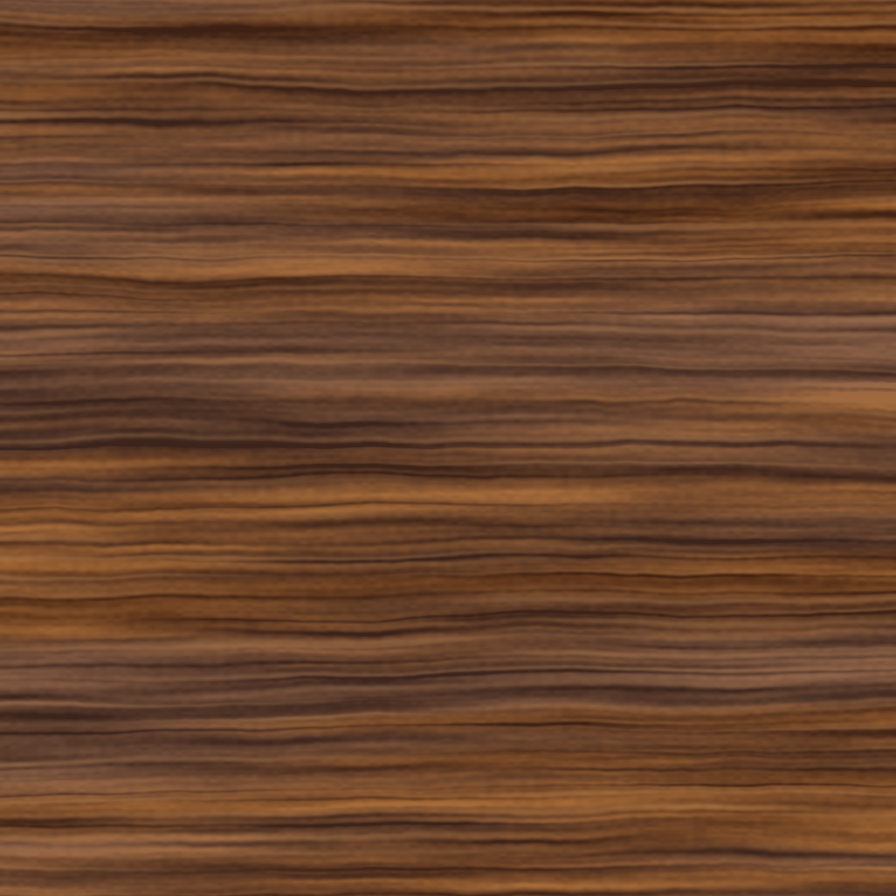
Write a three.js fragment shader that draws this texture.

```glsl
// Polished dark wood veneer with straight, closely spaced horizontal grain.
// Stretched noise layers set tone and warmth on a gently warped plane;
// jittered rows add thin dark growth lines, each with a pale edge.

varying vec2 vUv;

const vec3 DULL_DARK  = vec3(0.25, 0.155, 0.118);
const vec3 DULL_LIGHT = vec3(0.54, 0.375, 0.275);
const vec3 WARM_DARK  = vec3(0.27, 0.135, 0.06);
const vec3 WARM_LIGHT = vec3(0.62, 0.395, 0.205);
const vec3 PALE_EDGE  = vec3(0.60, 0.43, 0.29);

const float BROAD_WEIGHT  = 0.36;
const float MEDIUM_WEIGHT = 0.48;
const float FINE_WEIGHT   = 0.62;
const float THREAD_WEIGHT = 0.46;
const float FIBRE_WEIGHT  = 0.26;
const float PORE_WEIGHT   = 0.14;
const float LINE_ROWS     = 72.0;
const float LINE_WIDTH    = 0.0024;
const float LINE_DARKNESS = 0.38;
const float EDGE_STRENGTH = 0.42;

float hash(vec2 p) {
  vec3 q = fract(p.xyx * 0.1031);
  q += dot(q, q.yzx + 33.33);
  return fract((q.x + q.y) * q.z);
}

float noise(vec2 p) {
  vec2 cell = floor(p);
  vec2 f = fract(p);
  f = f * f * (3.0 - 2.0 * f);
  float low = mix(hash(cell), hash(cell + vec2(1.0, 0.0)), f.x);
  float high = mix(hash(cell + vec2(0.0, 1.0)), hash(cell + vec2(1.0)), f.x);
  return mix(low, high, f.y);
}

// Noise centred on zero, with its own scale and seed.
float streak(vec2 p, vec2 scale, float seed) {
  return noise(p * scale + vec2(seed, seed * 1.7)) - 0.5;
}

// Bends the straight grain into slow and small waves.
vec2 warpGrain(vec2 p) {
  float bend = 0.016 * streak(p, vec2(1.6, 4.0), 11.0)
             + 0.008 * streak(p, vec2(5.0, 13.0), 23.0)
             + 0.0035 * streak(p, vec2(17.0, 34.0), 37.0)
             + 0.0012 * streak(p, vec2(50.0, 70.0), 43.0);
  return vec2(p.x, p.y + bend);
}

// Returns the dark line in x and its pale upper edge in y.
vec2 growthLines(vec2 p) {
  vec2 lines = vec2(0.0);
  float baseRow = floor(p.y * LINE_ROWS);
  for (int i = -1; i <= 1; i++) {
    float row = baseRow + float(i) + 60.0;
    float jitter = hash(vec2(row, 5.0));
    float wobble = 0.003 * (noise(vec2(p.x * 5.0, row * 3.0)) - 0.5);
    float d = p.y - (row - 60.0 + jitter) / LINE_ROWS - wobble;
    float width = LINE_WIDTH * mix(0.7, 1.4, hash(vec2(row, 9.0)));
    float darkFade = smoothstep(0.2, 0.85, noise(vec2(p.x * 2.4, row * 2.0 + 80.0)));
    float edgeFade = smoothstep(0.35, 0.95, noise(vec2(p.x * 2.8, row * 2.0 + 300.0)));
    float darkPos = d / width;
    float edgePos = (d - 1.9 * width) / width;
    lines.x += darkFade * exp(-darkPos * darkPos);
    lines.y += edgeFade * exp(-edgePos * edgePos);
  }
  return min(lines, 1.0);
}

void main() {
  vec2 p = warpGrain(vUv);

  // Tone from wide bands down to single fibres.
  float broad = streak(p, vec2(0.9, 15.0), 41.0);
  float medium = streak(p, vec2(1.8, 44.0), 53.0);
  float fine = streak(p, vec2(3.0, 92.0), 67.0);
  float thread = streak(p, vec2(5.0, 150.0), 71.0);
  float fibre = streak(p, vec2(12.0, 230.0), 79.0);
  float pores = streak(p, vec2(130.0, 250.0), 83.0);
  float tone = 0.53 + BROAD_WEIGHT * broad + MEDIUM_WEIGHT * medium
             + FINE_WEIGHT * fine + THREAD_WEIGHT * thread
             + FIBRE_WEIGHT * fibre + PORE_WEIGHT * pores;

  vec2 lines = growthLines(p);
  tone = clamp(tone - LINE_DARKNESS * lines.x, -0.06, 1.08);

  // Golden zones alternate with dull brown ones.
  float warmth = 0.7 * streak(p, vec2(1.2, 12.0), 97.0)
               + 0.6 * streak(p, vec2(2.0, 45.0), 109.0) + 0.3 * (tone - 0.5);
  warmth = smoothstep(-0.42, 0.45, warmth);

  vec3 dull = mix(DULL_DARK, DULL_LIGHT, tone);
  vec3 warm = mix(WARM_DARK, WARM_LIGHT, tone);
  vec3 color = mix(dull, warm, warmth);
  color = mix(color, PALE_EDGE, EDGE_STRENGTH * lines.y);

  gl_FragColor = vec4(color, 1.0);
}
```
